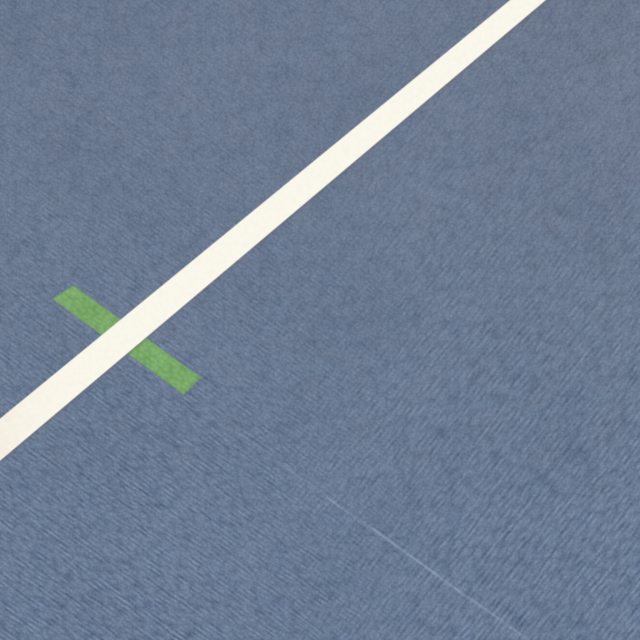
This texture is drawn by a Shadertoy shader. Its source:

```glsl
// A blue woven sports floor crossed by a tapering white line, with a short
// green mark beneath it and a faint scuffed seam. Half-plane distances shape
// the paint; cellular noise and layered sines make the mottling and weave.

const vec3 FLOOR_BLUE  = vec3(0.404, 0.464, 0.556);
const vec3 LINE_CREAM  = vec3(0.978, 0.965, 0.920);
const vec3 MARK_GREEN  = vec3(0.465, 0.650, 0.400);
const vec3 EDGE_BROWN  = vec3(0.420, 0.410, 0.440);
const vec3 SEAM_PALE   = vec3(0.570, 0.640, 0.730);

vec2 hash2(vec2 cell) {
    vec3 q = fract(cell.xyx * vec3(0.1031, 0.1030, 0.0973));
    q += dot(q, q.yzx + 33.33);
    return fract((q.xx + q.yz) * q.zy);
}

// Distance to the nearest scattered point, centred near zero.
float cellular(vec2 p) {
    vec2 cell = floor(p), local = fract(p);
    float nearest = 2.0;
    for (int y = -1; y <= 1; y++)
        for (int x = -1; x <= 1; x++) {
            vec2 offset = vec2(x, y);
            vec2 d = offset + hash2(cell + offset) - local;
            nearest = min(nearest, dot(d, d));
        }
    return sqrt(nearest) - 0.48;
}

// Slow, irregular waves in the range -1 to 1.
float layeredSines(vec2 p) {
    float sum = 0.0, gain = 0.5;
    for (int i = 0; i < 4; i++) {
        sum += gain * sin(p.x + 1.7 * sin(p.y)) * cos(p.y - 1.3 * sin(p.x));
        p = mat2(0.8, 0.6, -0.6, 0.8) * p * 1.9 + 2.3;
        gain *= 0.55;
    }
    return sum;
}

// Signed distance to the line through a and b, positive on its left.
float leftOf(vec2 p, vec2 a, vec2 b) {
    vec2 along = normalize(b - a);
    return along.x * (p.y - a.y) - along.y * (p.x - a.x);
}

// Inside distance of a convex quad with corners in clockwise order.
float quadInside(vec2 p, vec2 a, vec2 b, vec2 c, vec2 d) {
    return -max(max(leftOf(p, a, b), leftOf(p, b, c)),
                max(leftOf(p, c, d), leftOf(p, d, a)));
}

float coverage(float inside, float softness) {
    return smoothstep(-softness, softness, inside);
}

// Short, scattered streaks over patchy ribs running in one direction.
float weave(vec2 p, float angle, float ribs) {
    vec2 axis = vec2(cos(angle), sin(angle));
    vec2 q = vec2(dot(p, axis), dot(p, vec2(-axis.y, axis.x)));
    float wobble = 2.2 * layeredSines(p * 27.0);
    float patches = clamp(0.5 + 1.6 * cellular(q * vec2(40.0, 66.0)), 0.0, 1.0);
    float streaks = cellular(q * vec2(0.42, 1.0) * ribs);
    return 0.85 * patches * sin(6.2832 * ribs * q.y + wobble) - 1.9 * streaks;
}

vec3 floorColour(vec2 p) {
    float nearness = smoothstep(0.95, 0.05, p.y);
    float cloud = layeredSines(p * 9.0 + 1.0);
    float mottle = cellular(p * 34.0) + 0.9 * cellular(p * 71.0 + 9.0);
    float grain = cellular(p * 165.0) + 0.9 * cellular(p * 255.0 + 5.0);
    float warmth = layeredSines(p * 33.0 + 4.0);

    vec3 colour = FLOOR_BLUE;
    colour += vec3(-0.010, 0.002, 0.012) * (nearness - 0.5);
    colour += vec3(0.008, 0.004, -0.002) * smoothstep(0.3, 1.0, p.x) * p.y;
    colour += vec3(0.008, 0.000, -0.006) * warmth;
    colour += 0.014 * cloud - 0.028 * mottle - 0.046 * grain;

    float rightward = smoothstep(0.25, 0.8, p.x + 0.1 * cloud);
    float ribs = mix(weave(p, -0.62, 150.0), weave(p, 0.90, 122.0), rightward);
    return colour + ribs * mix(0.014, 0.050, nearness);
}

// Fine pale scratch that brightens toward the viewer, worn into pieces.
float seam(vec2 p, float softness) {
    float middle = 0.586 - 0.71 * p.x + 0.002 * layeredSines(p * 16.0);
    float away = abs(p.y - middle) * 0.815;
    float wear = clamp(0.55 + 0.7 * layeredSines(p * 43.0), 0.0, 1.0);
    float strength = mix(0.16, 0.85, smoothstep(0.30, 0.70, p.x));
    return strength * wear * (1.0 - smoothstep(0.0003, 0.0018 + softness, away));
}

void mainImage(out vec4 fragColor, in vec2 fragCoord) {
    vec2 p = fragCoord / iResolution.xy;
    float softness = max(0.0018, 0.8 / iResolution.y);
    vec3 colour = floorColour(p);
    float grain = cellular(p * 120.0);

    colour = mix(colour, SEAM_PALE, seam(p, softness));

    // Green mark, slightly worn and letting the floor grain through.
    float mark = quadInside(p, vec2(0.082, 0.533), vec2(0.115, 0.554),
                               vec2(0.314, 0.410), vec2(0.287, 0.384));
    vec3 green = MARK_GREEN - 0.07 * grain + 0.03 * layeredSines(p * 40.0);
    green += 0.4 * (colour - FLOOR_BLUE);
    colour = mix(colour, green, coverage(mark, softness * 1.6));

    // White line, wider near the viewer, with a dull lower rim.
    float below = -leftOf(p, vec2(0.0, 0.346), vec2(0.797, 1.0));
    float above = leftOf(p, vec2(0.0, 0.280), vec2(0.853, 1.0));
    float rim = exp(-pow(above / 0.004, 2.0));
    colour = mix(colour, EDGE_BROWN, 0.45 * rim);
    float stain = exp(-22.0 * p.x) * (0.6 + 0.4 * layeredSines(p * 55.0));
    vec3 cream = LINE_CREAM - 0.015 * grain - vec3(0.03, 0.05, 0.05) * stain;
    colour = mix(colour, cream, coverage(min(below, above), softness));

    fragColor = vec4(clamp(colour, 0.0, 1.0), 1.0);
}
```
